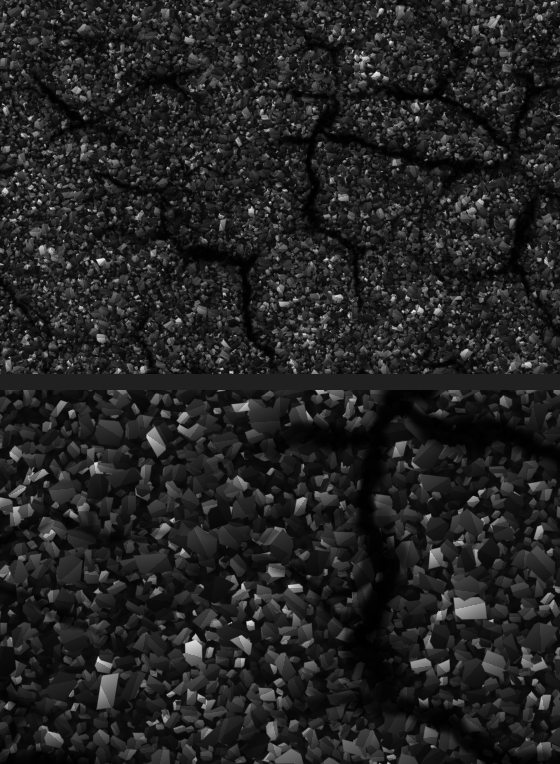
Top, the full canvas; bottom, a detail of the centre.
A WebGL 2 fragment shader for this texture:

```glsl
#version 300 es
precision highp float;

uniform vec2 u_resolution;
out vec4 fragColor;

// Stone chips: cells per canvas height and share of filled cells
const float FINE_SCALE = 100.0;
const float MEDIUM_SCALE = 66.0;
const float COARSE_SCALE = 40.0;
const float FINE_DENSITY = 1.0;
const float MEDIUM_DENSITY = 0.85;
const float COARSE_DENSITY = 0.35;
const float EDGE_SOFTNESS = 0.9;

// Tones
const float BINDER_TONE = 0.045;
const float CHIP_DARK = 0.05;
const float CHIP_RANGE = 0.24;
const float CHIP_GLINT = 0.28;
const float EXPOSURE = 1.12;

// Cracks, in canvas heights
const float CRACK_COLUMNS = 3.4;
const float CRACK_ROWS = 2.0;
const float CRACK_ROW_GROWTH = 2.5;
const float CRACK_WIDTH = 0.011;
const float HAIRLINE_WIDTH = 0.005;
const float HALO_WIDTH = 0.022;
const float CRACK_TONE = 0.10;

vec3 hash3(vec2 cell, float seed) {
    uvec3 v = uvec3(ivec3(cell, seed));
    v = v * 1664525u + 1013904223u;
    v.x += v.y * v.z; v.y += v.z * v.x; v.z += v.x * v.y;
    v ^= v >> 16u;
    v.x += v.y * v.z; v.y += v.z * v.x; v.z += v.x * v.y;
    return vec3(v >> 8u) / 16777216.0;
}

float cornerSlope(vec2 cell, vec2 offset) {
    float angle = 6.2832 * hash3(cell, 7.0).x;
    return dot(vec2(cos(angle), sin(angle)), offset);
}

float gradientNoise(vec2 p) {
    vec2 i = floor(p), f = fract(p);
    vec2 u = f * f * f * (f * (f * 6.0 - 15.0) + 10.0);
    vec2 e = vec2(1.0, 0.0);
    return mix(mix(cornerSlope(i, f), cornerSlope(i + e, f - e), u.x),
               mix(cornerSlope(i + e.yx, f - e.yx), cornerSlope(i + e.xx, f - e.xx), u.x), u.y);
}

vec2 noise2(vec2 p) {
    return vec2(gradientNoise(p), gradientNoise(p + vec2(37.2, 91.7)));
}

// Lays angular, randomly turned chips over the tone beneath
float layChips(float tone, vec2 p, float scale, float density, float seed) {
    vec2 g = p * scale, cell = floor(g);
    float blur = EDGE_SOFTNESS * scale / u_resolution.y;
    for (int j = -1; j <= 1; j++) {
        for (int i = -1; i <= 1; i++) {
            vec2 id = cell + vec2(i, j);
            vec3 place = hash3(id, seed), form = hash3(id, seed + 1.0), look = hash3(id, seed + 2.0);
            if (look.x > density) continue;
            vec2 offset = g - id - place.xy;
            float angle = 6.2832 * place.z, c = cos(angle), s = sin(angle);
            vec2 q = mat2(c, -s, s, c) * offset;
            vec2 size = mix(vec2(0.3, 0.2), vec2(0.6, 0.45), form.xy);
            float skew = (form.z - 0.5) * 0.8;
            float d = max(abs(q.x) - size.x, abs(q.y + skew * q.x) - size.y);
            d = max(d, abs(q.x + q.y) * 0.707 - 0.62 * (size.x + size.y) * 0.85);
            float shade = CHIP_DARK + CHIP_RANGE * look.y + CHIP_GLINT * pow(look.y, 9.0);
            float facet = 1.0 + 0.9 * dot(offset, vec2(-0.35, 0.8));
            facet *= mix(0.78, 1.1, step(0.0, q.y - (look.z - 0.5) * 0.3 - skew * q.x));
            tone = mix(tone, shade * max(facet, 0.25), 1.0 - smoothstep(-blur, blur, d));
        }
    }
    return tone;
}

// Distance to the nearest cell border; stretch turns it back to canvas units
float borderDistance(vec2 g, vec2 stretch, float seed) {
    vec2 cell = floor(g), home = cell, toHome = vec2(9.0);
    for (int k = 0; k < 9; k++) {
        vec2 id = cell + vec2(k % 3 - 1, k / 3 - 1);
        vec2 r = id + hash3(id, seed).xy - g;
        if (dot(r, r) < dot(toHome, toHome)) { toHome = r; home = id; }
    }
    float nearest = 9.0;
    for (int k = 0; k < 25; k++) {
        vec2 id = home + vec2(k % 5 - 2, k / 5 - 2);
        vec2 r = id + hash3(id, seed).xy - g, across = r - toHome;
        if (dot(across, across) < 1e-5) continue;
        vec2 n = normalize(across);
        nearest = min(nearest, dot(0.5 * (r + toHome), n) / length(n * stretch));
    }
    return nearest;
}

float crackLight(vec2 p) {
    vec2 w = p + 0.05 * noise2(p * 5.0) + 0.022 * noise2(p * 17.0) + 0.009 * noise2(p * 55.0);
    // Rows tighten upward: long level cracks above, upright ones below
    vec2 g = vec2(CRACK_COLUMNS * w.x, CRACK_ROWS * w.y + CRACK_ROW_GROWTH * w.y * w.y);
    vec2 stretch = vec2(CRACK_COLUMNS, CRACK_ROWS + 2.0 * CRACK_ROW_GROWTH * max(w.y, 0.0));
    float d = borderDistance(g, stretch, 20.0);
    float open = smoothstep(-0.4, 0.3, gradientNoise(p * 4.0 + 11.0));
    open *= 1.0 - 0.8 * smoothstep(0.84, 0.96, p.y);
    float width = CRACK_WIDTH * (0.3 + open);
    float core = open * (1.0 - smoothstep(0.3 * width, 1.3 * width, d));
    float halo = 0.6 * open * exp(-d / HALO_WIDTH);
    float fine = borderDistance(g * 2.1 + 5.0, stretch * 2.1, 30.0);
    float hairline = 0.7 * smoothstep(0.0, 0.4, gradientNoise(p * 5.0 + 63.0));
    hairline *= 1.0 - smoothstep(0.2 * HAIRLINE_WIDTH, 1.8 * HAIRLINE_WIDTH, fine);
    return mix(1.0, CRACK_TONE, max(core, hairline)) * (1.0 - halo);
}

void main() {
    vec2 p = gl_FragCoord.xy / u_resolution.y;

    // Dark binder with chips from fine to coarse
    float tone = BINDER_TONE * (1.0 + 0.9 * gradientNoise(p * 130.0));
    tone = layChips(tone, p, FINE_SCALE, FINE_DENSITY, 1.0);
    tone = layChips(tone, p, MEDIUM_SCALE, MEDIUM_DENSITY, 40.0);
    tone = layChips(tone, p, COARSE_SCALE, COARSE_DENSITY, 50.0);

    // Worn patches and cracks
    float wear = 1.0 + 0.25 * gradientNoise(p * 3.0) + 0.35 * gradientNoise(p * 14.0);
    tone *= EXPOSURE * wear * crackLight(p);
    fragColor = vec4(vec3(clamp(tone, 0.0, 1.0)), 1.0);
}
```
